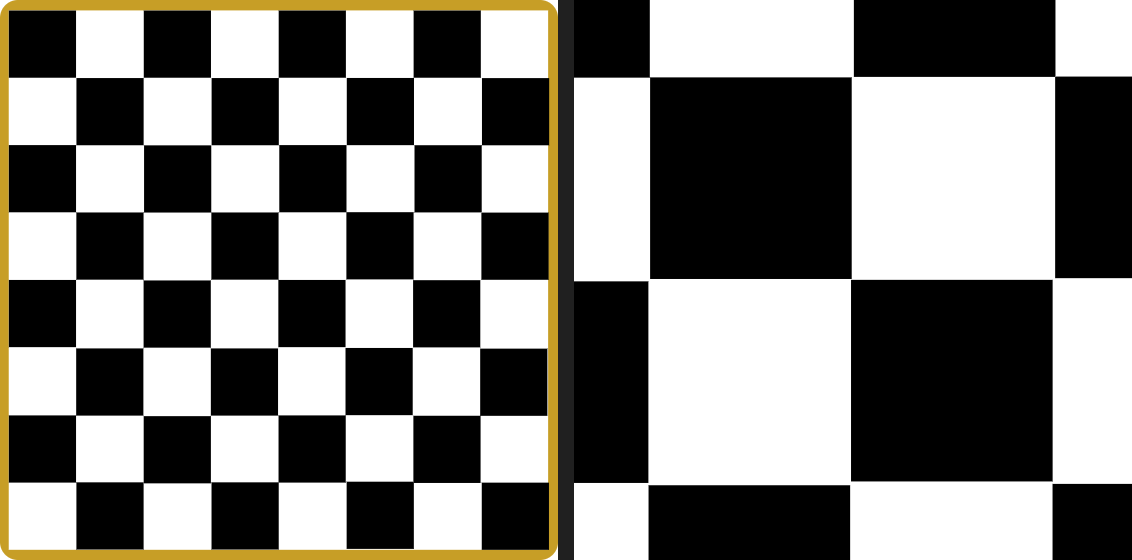
Left, the full canvas; right, a detail of the centre.
Reproduce this pattern procedurally as a Shadertoy shader.

```glsl
// Hand-set 8 by 8 checkerboard of slightly shifted black squares in a rounded gold frame.
#define CELLS 8.0
#define PITCH 0.1204
#define SQUARE 0.1200
#define BOARD_ORIGIN vec2(0.0156, 0.0182)
#define CORNER_RADIUS 0.032
#define WOBBLE 0.0018
#define GOLD vec3(0.78, 0.62, 0.15)
#define WHITE vec3(1.0)
#define BLACK vec3(0.0)

// Signed distance to a box with rounded corners
float roundedBox(vec2 p, vec2 halfSize, float radius) {
    vec2 q = abs(p) - halfSize + radius;
    return length(max(q, 0.0)) + min(max(q.x, q.y), 0.0) - radius;
}

// Signed distance to a sharp box, measured along the axes
float box(vec2 p, vec2 halfSize) {
    vec2 q = abs(p) - halfSize;
    return max(q.x, q.y);
}

float coverage(float dist) {
    return clamp(0.5 - dist * iResolution.y, 0.0, 1.0);
}

// Placement error that grows away from the top left corner
vec2 placementError(vec2 cell) {
    float row = CELLS - 1.0 - cell.y;
    vec2 growth = vec2(cell.x, row) / (CELLS - 1.0);
    float sideways = 0.35 - cos(row - 4.8);
    float downward = cos(1.2 * (row - 5.4)) + 0.5 * cos(1.2 * (cell.x - 2.0));
    return WOBBLE * growth * vec2(sideways, -downward);
}

// Coverage of the dark squares near a point
float darkSquares(vec2 p) {
    vec2 home = floor(p / PITCH);
    float ink = 0.0;
    for (int y = -1; y <= 1; y++) {
        for (int x = -1; x <= 1; x++) {
            vec2 cell = home + vec2(x, y);
            bool onBoard = all(greaterThanEqual(cell, vec2(0.0))) && all(lessThan(cell, vec2(CELLS)));
            bool isDark = mod(cell.x + cell.y, 2.0) > 0.5;
            if (onBoard && isDark) {
                vec2 center = (cell + 0.5) * PITCH + placementError(cell);
                ink = max(ink, coverage(box(p - center, vec2(0.5 * SQUARE))));
            }
        }
    }
    return ink;
}

void mainImage(out vec4 fragColor, in vec2 fragCoord) {
    vec2 p = fragCoord / iResolution.y;
    vec2 frameHalf = 0.5 * iResolution.xy / iResolution.y;
    vec2 boardHalf = vec2(0.5 * CELLS * PITCH);
    vec2 boardPoint = p - BOARD_ORIGIN;

    // Frame, light board, then dark squares on top
    vec3 color = mix(WHITE, GOLD, coverage(roundedBox(p - frameHalf, frameHalf, CORNER_RADIUS)));
    color = mix(color, WHITE, coverage(box(boardPoint - boardHalf, boardHalf)));
    color = mix(color, BLACK, darkSquares(boardPoint));

    fragColor = vec4(color, 1.0);
}
```
